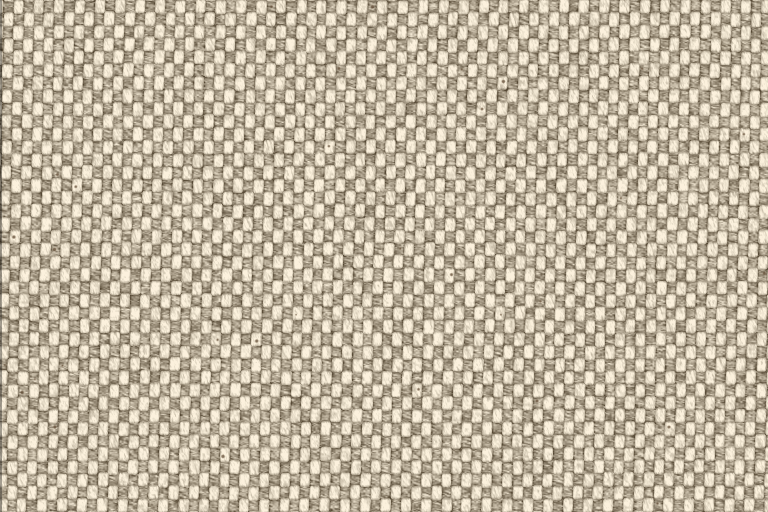
A Shadertoy shader for this texture:

```glsl
// Plain-woven canvas cloth: cream warp floats over grey-brown weft, with fine fibres and specks.

const vec2  CELLS       = vec2(76.0, 40.0);   // half repeats across and down
const float LEAN        = 0.7;                // cells the warp leans right over the full height
const vec3  CREAM       = vec3(0.97, 0.93, 0.85);
const vec3  UMBER       = vec3(0.42, 0.37, 0.29);
const vec3  SPECK       = vec3(0.34, 0.25, 0.16);
const vec2  FLOAT_HALF  = vec2(0.51, 0.55);   // half size of a warp float, in cells
const float FLOAT_ROUND = 0.24;
const float FLOAT_DRIFT = 0.10;               // random shift of each float
const float SIZE_SPREAD = 0.06;
const float WEAVE_WOBBLE = 0.12;
const float SHADOW_WIDTH = 0.20;
const float SPECK_SHARE = 0.008;              // share of cells holding a speck
const float BORDER_WIDTH = 0.0025;            // dark strip on the left, in canvas widths
const float BORDER_SHADE = 0.35;

float hash(vec2 p) {
    vec3 q = fract(vec3(p.xyx) * 0.1031);
    q += dot(q, q.yzx + 33.33);
    return fract((q.x + q.y) * q.z);
}

vec2 hash2(vec2 p) {
    return vec2(hash(p + 17.3), hash(p + 61.7));
}

float noise(vec2 p) {
    vec2 i = floor(p), f = fract(p);
    f = f * f * (3.0 - 2.0 * f);
    return mix(mix(hash(i), hash(i + vec2(1, 0)), f.x),
               mix(hash(i + vec2(0, 1)), hash(i + vec2(1, 1)), f.x), f.y);
}

float roundedBox(vec2 p, vec2 halfSize, float r) {
    vec2 q = abs(p) - halfSize + r;
    return length(max(q, 0.0)) + min(max(q.x, q.y), 0.0) - r;
}

// Signed distance to the nearest warp float; also returns its local position.
float warpFloats(vec2 p, out vec2 local) {
    float nearest = 10.0;
    for (int y = -1; y <= 1; y++)
    for (int x = -1; x <= 1; x++) {
        vec2 id = floor(p) + vec2(x, y);
        if (mod(id.x + id.y, 2.0) > 0.5) continue;
        vec2 q = p - id - 0.5 - FLOAT_DRIFT * (hash2(id) - 0.5);
        vec2 size = FLOAT_HALF + SIZE_SPREAD * (hash2(id + 131.0) - 0.5);
        q.x -= 0.05 * q.y;
        float d = roundedBox(q, size, FLOAT_ROUND);
        if (d < nearest) { nearest = d; local = q; }
    }
    return nearest;
}

// Brightness of the weft: fibres run across and darken where they dive under.
float weftTone(vec2 p) {
    float fibre = noise(vec2(p.x * 2.2, p.y * 7.0 + p.x * 1.5));
    float fine = noise(vec2(p.x * 5.0, p.y * 11.0) + 40.0);
    float across = 2.0 * abs(fract(p.x) - 0.5);
    return 0.51 + 0.56 * (fibre - 0.5) + 0.46 * (fine - 0.5) - 0.18 * across * across;
}

// Brightness of a warp float: slanted plies, rounded sides.
float warpTone(vec2 p, vec2 local, float d) {
    float ply = noise(vec2(p.x * 5.0 + p.y * 2.0, p.y * 2.5));
    float fine = noise(vec2(p.x * 9.0 + p.y * 3.0, p.y * 6.0) + 80.0);
    float rim = smoothstep(-0.20, 0.0, d);
    return 1.22 - 0.32 * ply * ply - 0.30 * fine - 0.32 * rim - 0.16 * dot(local, local);
}

void mainImage(out vec4 fragColor, in vec2 fragCoord) {
    vec2 uv = fragCoord / iResolution.xy;
    float pixel = CELLS.x / iResolution.x;    // pixel size in cells

    // Leaning, slightly uneven thread paths
    vec2 p = uv * CELLS;
    p.x -= LEAN * (uv.y - 0.5);
    p += WEAVE_WOBBLE * (vec2(noise(p * vec2(0.25, 0.12)),
                              noise(p * vec2(0.12, 0.25) + 50.0)) - 0.5);

    // Weave
    vec2 local;
    float d = warpFloats(p, local);
    float cover = 1.0 - smoothstep(-0.6 * pixel, 0.6 * pixel, d);
    float shadow = 1.0 - smoothstep(0.0, SHADOW_WIDTH, d);
    float weft = weftTone(p) - 0.22 * shadow;
    float tone = mix(weft, warpTone(p, local, d), cover);
    vec3 color = mix(UMBER, CREAM, clamp(tone, -0.15, 1.03));

    // Seed specks
    vec2 id = floor(p);
    vec2 spot = fract(p) - 0.3 - 0.4 * hash2(id + 211.0);
    float radius = 0.07 + 0.10 * hash(id + 307.0);
    float speck = 1.0 - smoothstep(radius - pixel, radius + pixel, length(spot * vec2(1.0, 1.3)));
    color = mix(color, SPECK, 0.7 * speck * step(hash(id + 401.0), SPECK_SHARE));

    // Shaded left border
    float border = 1.0 - smoothstep(-0.5, 0.5, (uv.x - BORDER_WIDTH) * iResolution.x);
    color *= 1.0 - BORDER_SHADE * border;

    fragColor = vec4(color, 1.0);
}
```
